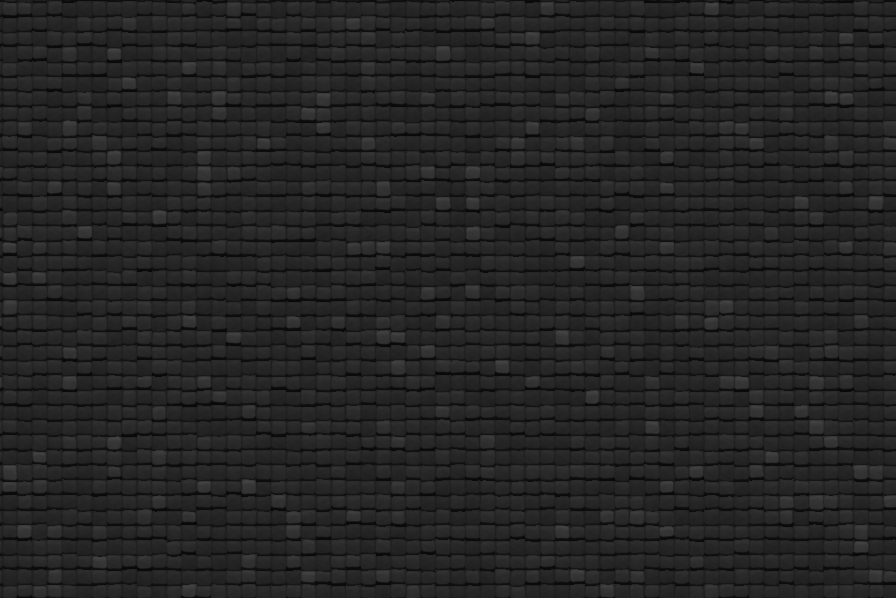
Reproduce this pattern procedurally as a WebGL 2 fragment shader.

```glsl
#version 300 es
precision highp float;
// Dark wall of small uneven blocks, lit from above, with shadowed joints.

uniform vec2 u_resolution;
out vec4 fragColor;

const vec2 GRID = vec2(60.0, 40.0);   // blocks across and down
const vec2 PHASE = vec2(-0.16, 0.15); // where the grid starts, in blocks
const float JITTER = 0.16;            // up and down shift of each lower joint
const float WARP = 0.018;             // slight bend of the edges
const float SIDE_GAP = 0.07;          // widest margin beside a block
const float TOP_GAP = 0.02;
const vec2 SHADOW_GAP = vec2(0.04, 0.17); // thinnest and thickest lower joint
const float CORNER = 0.2;
const float SOFTNESS = 0.09;          // least edge blur, in blocks
const float FACE_LOW = 0.138;         // grey of sunken blocks
const float FACE_HIGH = 0.17;         // grey of ordinary proud blocks
const float RAISED_GAIN = 0.04;       // extra grey on the few raised blocks
const float SLOPE = 0.03;             // light falloff from top to bottom
const float RIM = 0.018;              // light along the upper edge
const float JOINT = 0.118;
const float SHADOW = 0.04;
const float MOTTLE = 0.006;
const vec2 UP = vec2(0.0, 1.0);

float hash(vec2 cell, float seed) {
    vec3 q = fract(vec3(cell.xyx + seed * 17.3) * vec3(0.1031, 0.103, 0.0973));
    q += dot(q, q.yzx + 33.33);
    return fract((q.x + q.y) * q.z);
}

float roundedBox(vec2 p, vec2 halfSize, float radius) {
    vec2 q = abs(p) - halfSize + radius;
    return length(max(q, 0.0)) + min(max(q.x, q.y), 0.0) - radius;
}

// Height of the joint under a block, shared with the block below.
float jointShift(vec2 cell) {
    return JITTER * (hash(cell, 5.0) - 0.5);
}

void main() {
    vec2 p = gl_FragCoord.xy / u_resolution * GRID + PHASE;
    float blur = max(SOFTNESS, 0.8 * GRID.y / u_resolution.y);
    p += WARP * vec2(sin(p.y * 4.3 + p.x), sin(p.x * 5.1 + 2.0 * p.y));

    // Find the block whose shifted joints enclose this point.
    vec2 cell = floor(p);
    float rise = p.y - cell.y;
    if (rise < jointShift(cell)) cell -= UP;
    else if (rise > 1.0 + jointShift(cell + UP)) cell += UP;
    vec2 f = p - cell;

    // Height of this block and its drop to the one below.
    float height = hash(cell, 1.0);
    float drop = clamp(0.5 + 0.7 * (height - hash(cell - UP, 1.0)), 0.0, 1.0);
    float raised = smoothstep(0.87, 1.0, height);

    // Block outline with uneven margins.
    vec2 low = vec2(SIDE_GAP * hash(cell, 2.0),
                    jointShift(cell) + mix(SHADOW_GAP.x, SHADOW_GAP.y, drop));
    vec2 high = vec2(1.0 - SIDE_GAP * hash(cell, 3.0),
                     1.0 + jointShift(cell + UP) - TOP_GAP);
    float d = roundedBox(f - 0.5 * (low + high), 0.5 * (high - low), CORNER);
    float face = 1.0 - smoothstep(-blur, blur * 0.6, d);

    // Face light: block tone, slope, upper rim and faint mottling.
    float lift = (f.y - low.y) / (high.y - low.y);
    float grey = mix(FACE_LOW, FACE_HIGH, height) + RAISED_GAIN * raised;
    grey += SLOPE * (lift - 0.5);
    grey += smoothstep(0.55, 0.95, lift) * RIM * (0.4 + height + raised);
    grey += MOTTLE * sin(p.x * 7.1 + 2.0 * sin(p.y * 5.3)) * sin(p.y * 6.7 + p.x * 1.1);

    // Joints: shallow and uneven at the sides, deep below proud blocks.
    float under = 1.0 - smoothstep(low.y, low.y + 0.18, f.y);
    float side = mix(JOINT, grey, 0.45 * hash(cell, 6.0));
    float joint = mix(side, mix(0.09, SHADOW, drop), under);

    fragColor = vec4(vec3(mix(joint, grey, face)), 1.0);
}
```
